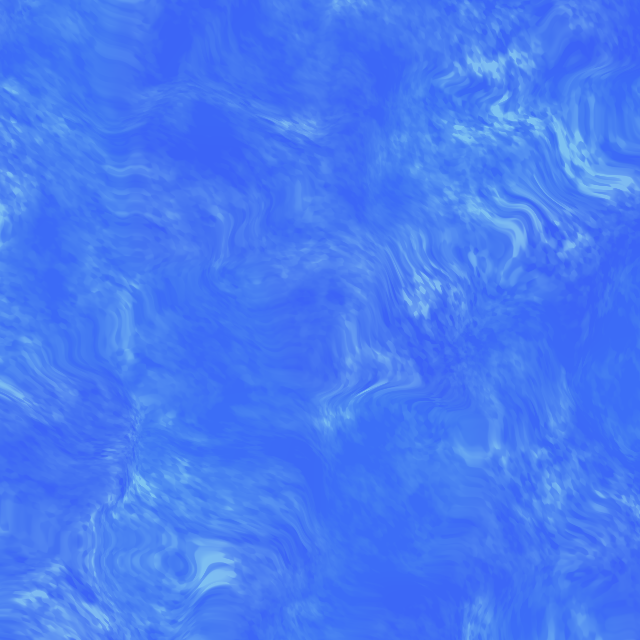
Reproduce this texture procedurally as a WebGL 1 fragment shader.

```glsl
precision highp float;
uniform vec2 u_resolution;

// Palette from deep water to glint
const vec3 DEEP = vec3(0.235, 0.41, 0.965);
const vec3 BLUE = vec3(0.26, 0.46, 0.95);
const vec3 MID = vec3(0.29, 0.50, 0.95);
const vec3 LIGHT = vec3(0.33, 0.55, 0.95);
const vec3 PALE = vec3(0.39, 0.62, 0.95);
const vec3 GLINT = vec3(0.49, 0.74, 0.95);

// Tuning
const float PATCH_SCALE = 4.0;
const float GRAIN_SCALE = 34.0;
const float WARP_SCALE = 6.0;
const float WARP_AMOUNT = 0.022;
const float STEEP_ANGLE = -1.1;
const float SHALLOW_ANGLE = -0.6;
const vec2 GRAIN_STRETCH = vec2(0.65, 1.25);
const float CELL_SHARPNESS = 8.0;
const float SWELL_AMOUNT = 0.32;
const float GRAIN_AMOUNT = 0.9;
const float TONE_GAIN = 1.45;
const float TONE_BIAS = 1.55;
const float TINT_AMOUNT = 0.012;

vec3 hash3(vec2 cell) {
  vec3 seed = vec3(dot(cell, vec2(127.1, 311.7)),
                   dot(cell, vec2(269.5, 183.3)),
                   dot(cell, vec2(419.2, 371.9)));
  return fract(sin(seed) * 43758.55);
}

// Smooth cellular noise: random values blended around jittered points,
// centred on zero with a spread of about one
float cellNoise(vec2 p) {
  vec2 cell = floor(p);
  vec2 local = p - cell;
  float total = 0.0;
  float weights = 0.0;
  for (int y = -1; y <= 1; y++) {
    for (int x = -1; x <= 1; x++) {
      vec2 offset = vec2(float(x), float(y));
      vec3 h = hash3(cell + offset);
      vec2 d = offset + h.xy - local;
      float w = exp(-CELL_SHARPNESS * dot(d, d));
      total += w * h.z;
      weights += w;
    }
  }
  return (total / weights - 0.5) * 4.0;
}

// Three octaves of cellular noise
float layers(vec2 p, float falloff) {
  float sum = 0.0;
  float amp = 0.5;
  for (int i = 0; i < 3; i++) {
    sum += amp * cellNoise(p);
    p = mat2(0.8, 0.6, -0.6, 0.8) * p * 2.05 + 17.3;
    amp *= falloff;
  }
  return sum;
}

// Fine ripples drawn out along one direction
float ripples(vec2 p, float angle) {
  vec2 along = vec2(cos(angle), sin(angle));
  vec2 across = vec2(-along.y, along.x);
  vec2 q = vec2(dot(p, along), dot(p, across)) * GRAIN_STRETCH;
  return layers(q * GRAIN_SCALE + 51.0, 0.88);
}

// Broad light and dark bands
float swell(vec2 p) {
  float bands = cos(10.0 * (p.x - 0.23) + 1.2 * sin(4.0 * p.y));
  return bands + 0.7 * sin(5.0 * p.y - 1.0 + 2.0 * p.x);
}

vec3 waterColor(float level) {
  vec3 c = mix(DEEP, BLUE, clamp(level, 0.0, 1.0));
  c = mix(c, MID, clamp(level - 1.0, 0.0, 1.0));
  c = mix(c, LIGHT, clamp(level - 2.0, 0.0, 1.0));
  c = mix(c, PALE, clamp(level - 3.0, 0.0, 1.0));
  return mix(c, GLINT, clamp(level - 4.0, 0.0, 1.0));
}

void main() {
  vec2 uv = gl_FragCoord.xy / min(u_resolution.x, u_resolution.y);

  // Bend the surface so the streaks wander
  vec2 warp = vec2(cellNoise(uv * WARP_SCALE + 3.7),
                   cellNoise(uv * WARP_SCALE + 29.1));
  vec2 p = uv + WARP_AMOUNT * warp;

  // Cloudy patches over the swell
  float patches = layers(p * PATCH_SCALE + 8.0, 0.82);
  patches += SWELL_AMOUNT * swell(p);

  // Ripples: steep on the right, shallower on the left, crisper where bright
  float side = smoothstep(0.4, 0.75, uv.x + 0.08 * warp.y);
  float grain = mix(ripples(p, SHALLOW_ANGLE), ripples(p, STEEP_ANGLE), side);
  float crispness = mix(0.5, 1.3, smoothstep(-0.9, 1.3, patches));
  crispness *= mix(0.85, 1.15, side);

  float tone = patches * 0.8 + GRAIN_AMOUNT * crispness * grain;
  vec3 color = waterColor(TONE_BIAS + TONE_GAIN * tone);
  color.g += TINT_AMOUNT * warp.x;
  gl_FragColor = vec4(color, 1.0);
}
```
